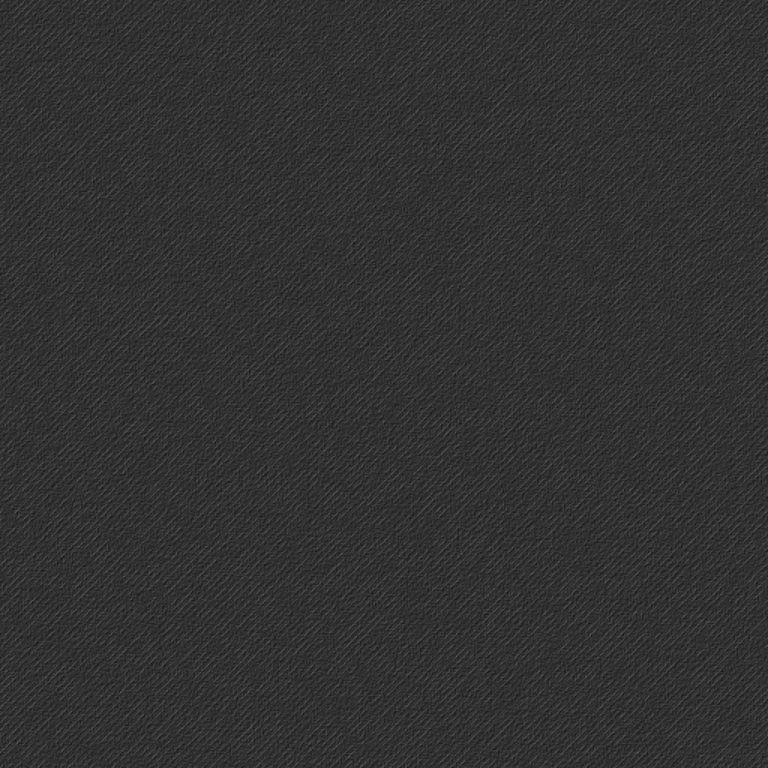
A WebGL 1 fragment shader for this texture:

```glsl
precision highp float;
// Dark charcoal twill cloth: thin, broken diagonal ribs rising to the right,
// over crisp embossed thread grain. Ribs are repeated ridges whose brightness
// varies in short stretches; grain is the difference of neighbouring noise.
uniform vec2 u_resolution;

float hash(vec2 p) {
  vec3 q = fract(vec3(p.xyx) * 0.1031);
  q += dot(q, q.yzx + 33.33);
  return fract((q.x + q.y) * q.z);
}

// Hash values at whole coordinates, blended smoothly in between.
float valueNoise(vec2 p) {
  vec2 cell = floor(p);
  vec2 blend = smoothstep(0.0, 1.0, p - cell);
  float low = mix(hash(cell), hash(cell + vec2(1.0, 0.0)), blend.x);
  float high = mix(hash(cell + vec2(0.0, 1.0)), hash(cell + 1.0), blend.x);
  return mix(low, high, blend.y);
}

void main() {
  // Thread coordinates: 512 threads across the canvas, whole at their centres.
  vec2 thread = gl_FragCoord.xy / u_resolution * 512.0 - 0.5;

  // Diagonal ribs, five threads apart.
  float across = (thread.x - thread.y) / 5.0;
  float along = (thread.x + thread.y) * 0.5;
  float rib = floor(across + 0.5);
  float offset = across - rib;
  float ridge = exp(-offset * offset / 0.016);

  // Each rib breaks into short bright and dull stretches.
  float stretch = valueNoise(vec2(along / 3.5 + hash(vec2(rib, 7.0)) * 40.0, rib));
  stretch = smoothstep(0.15, 0.85, stretch);

  // Shaded side of the rib, and grain lit across the ribs.
  float slope = sin(6.2832 * offset);
  vec2 grainPoint = thread + 100.0;
  float grain = valueNoise(grainPoint) - valueNoise(grainPoint + vec2(1.0, -1.0));

  float shade = 0.181 + ridge * (0.03 + 0.07 * stretch);
  shade += 0.07 * grain - 0.014 * slope;
  gl_FragColor = vec4(vec3(shade), 1.0);
}
```
